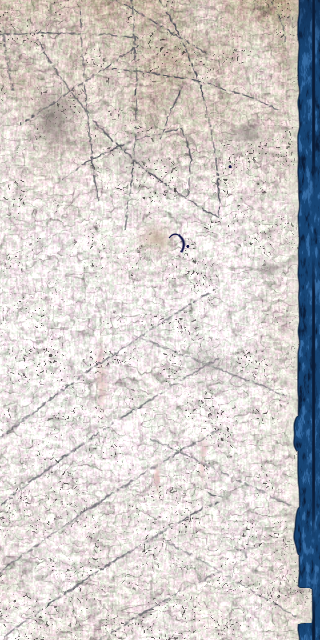
This texture is drawn by a Shadertoy shader. Its source:

```glsl
// Worn, creased paper board with pencil scratches and a blue cloth spine on the right.
#define PAPER vec3(0.965, 0.94, 0.937)
#define AGED vec3(0.73, 0.645, 0.55)
#define SHADE vec3(0.46, 0.43, 0.42)
#define PENCIL vec3(0.29, 0.3, 0.34)
#define CLOTH vec3(0.09, 0.27, 0.46)
#define CLOTH_DARK vec3(0.04, 0.11, 0.22)
#define CLOTH_LIGHT vec3(0.24, 0.46, 0.69)
#define INK vec3(0.06, 0.07, 0.28)
#define SPINE_X 0.932
#define CREASE 0.5
#define GRAIN 0.46

float hash(vec2 p) {
  vec3 q = fract(p.xyx * 0.1031);
  q += dot(q, q.yzx + 33.33);
  return fract((q.x + q.y) * q.z);
}

float noise(vec2 p) {
  vec2 i = floor(p), f = fract(p), e = vec2(0, 1);
  f *= f * (3.0 - 2.0 * f);
  return mix(mix(hash(i), hash(i + e.yx), f.x),
             mix(hash(i + e), hash(i + 1.0), f.x), f.y);
}

float fbm(vec2 p) {
  float sum = 0.0, amp = 0.53;
  for (int i = 0; i < 4; i++, amp *= 0.5) {
    sum += amp * noise(p);
    p = p * 2.03 + 17.3;
  }
  return sum;
}

vec2 jitter(vec2 p) { return vec2(noise(p), noise(p + 40.0)) - 0.5; }

// Thin line where noise crosses its middle value
float vein(vec2 p, float width) {
  return 1.0 - smoothstep(0.0, width, abs(noise(p) - 0.5));
}

// Soft ellipse: centre in xy, radii in zw
float blot(vec2 p, vec4 b) {
  vec2 q = (p - b.xy) / b.zw;
  return exp(-dot(q, q));
}

// Bowed line from xy to zw; bend pushes its middle to the left
float stroke(vec2 p, vec4 ends, float bend, float width) {
  vec2 d = ends.zw - ends.xy, q = p - ends.xy;
  float t = clamp(dot(q, d) / dot(d, d), 0.0, 1.0);
  vec2 curve = d * t + normalize(vec2(-d.y, d.x)) * bend * 4.0 * t * (1.0 - t);
  float aa = 0.5 / iResolution.x;
  return 1.0 - smoothstep(max(width * 0.3 - aa, 0.0), width + aa, length(q - curve));
}

float bulge(float y, float centre, float halfHeight) {
  float t = (y - centre) / halfHeight;
  return sqrt(max(0.0, 1.0 - t * t));
}

vec3 paper(vec2 p) {
  // Aging and broad mottling
  float cloud = fbm(p * vec2(6, 5));
  float age = 0.52 * smoothstep(1.2, 1.9, p.y) + 0.28 * smoothstep(1.86, 2.02, p.y)
            + 0.1 * smoothstep(0.5, 0.0, p.y) + 0.12 * smoothstep(0.76, 0.9, p.x);
  vec3 col = mix(PAPER, AGED, clamp(age * (0.4 + cloud) + 0.25 * (cloud - 0.45), 0.0, 1.0));

  // Woven creases, grain and specks
  vec2 w = p + 0.014 * jitter(p * 23.0) + 0.01 * jitter(p * 95.0);
  float crease = vein(w * vec2(24, 52), 0.11) * noise(p * 31.0)
               + 0.65 * vein(w * vec2(52, 24) + 9.0, 0.1) * noise(p * 27.0 + 5.0);
  float grain = 0.4 * noise(w * vec2(45, 120)) + 0.28 * noise(p * vec2(210, 50))
              + 0.32 * noise(p * 240.0);
  col = mix(col, SHADE, CREASE * crease) + GRAIN * (grain - 0.49);
  col += 0.07 * (noise(p * 130.0 + 7.0) - 0.5) * vec3(1, -1, 0.6);
  float speck = smoothstep(0.78, 0.95, noise(w * 190.0)) * smoothstep(0.4, 0.8, noise(p * 17.0));
  col = mix(col, SHADE * 0.4, 0.75 * speck);

  // Grey smudges, a tan spot and red streaks
  vec4 smudges[5] = vec4[5](vec4(0.17, 1.63, 0.06, 0.07), vec4(0.77, 1.58, 0.05, 0.025),
    vec4(0.845, 1.165, 0.045, 0.018), vec4(0.66, 0.87, 0.08, 0.06), vec4(0.42, 1.5, 0.07, 0.05));
  for (int i = 0; i < 5; i++)
    col = mix(col, SHADE, blot(w, smudges[i]) * (i < 3 ? 0.9 : 0.35) * cloud);
  col = mix(col, AGED, blot(w, vec4(0.485, 1.255, 0.045, 0.035)) * cloud);
  float red = blot(w, vec4(0.318, 0.84, 0.011, 0.11)) + blot(w, vec4(0.495, 0.51, 0.008, 0.05))
            + blot(w, vec4(0.633, 0.57, 0.008, 0.06));
  return mix(col, vec3(0.72, 0.4, 0.38), red * grain * cloud);
}

float scratches(vec2 p) {
  p += 0.006 * jitter(p * 30.0) + 0.006 * jitter(p * 120.0);
  // Crossing scratches in the upper part
  vec4 ends[11] = vec4[11](vec4(0, 1.89, 0.43, 1.883), vec4(0.065, 1.61, 0.43, 1.857),
    vec4(0.117, 1.875, 0.69, 1.318), vec4(0.25, 2, 0.307, 1.375), vec4(0.41, 2, 0.39, 1.284),
    vec4(0.365, 2, 0.65, 1.83), vec4(0.5, 2, 0.685, 1.323), vec4(0.35, 1.784, 0.87, 1.66),
    vec4(0.195, 1.44, 0.568, 1.596), vec4(0.568, 1.727, 0.5, 1.57), vec4(0.568, 1.596, 0.583, 1.388));
  float bends[11] = float[11](0.01, 0.0, -0.06, -0.01, 0.025, 0.0, 0.05, 0.025, 0.025, 0.0, 0.02);
  float mark = 0.7 * stroke(p, vec4(0.845, 2, 0.89, 1.87), 0.01, 0.003);
  mark = max(mark, 0.7 * stroke(p, vec4(0.008, 1.91, 0.04, 1.714), 0.0, 0.006));
  for (int i = 0; i < 11; i++)
    mark = max(mark, 0.85 * stroke(p, ends[i], bends[i], 0.0033));
  // Rising parallels and faint falling lines
  for (float k = 0.0; k < 5.0; k++) {
    mark = max(mark, 0.68 * stroke(p, vec4(0, 0.63 - 0.21 * k, 0.68, 1.1 - 0.222 * k), 0.015, 0.0045));
    if (k < 3.0) mark = max(mark, 0.5 * stroke(p,
      vec4(0.42 + 0.05 * k, 0.95 - 0.32 * k, 0.93, 0.75 - 0.34 * k), 0.0, 0.004));
  }
  // Loose squiggles at lower right
  float area = blot(p, vec4(0.72, 0.26, 0.1, 0.07)) + blot(p, vec4(0.665, 0.46, 0.03, 0.05));
  mark = max(mark, 0.7 * area * vein(p * vec2(24, 19), 0.06));
  // Broken pressure
  return mark * smoothstep(0.05, 0.65, noise(p * 125.0)) * (0.5 + 0.5 * noise(p * 14.0)) * 1.2;
}

vec3 cloth(vec2 p) {
  float weave = fbm(p * vec2(80, 28));
  vec3 col = mix(CLOTH_DARK, CLOTH, smoothstep(0.12, 0.45, weave));
  col = mix(col, CLOTH_LIGHT, 0.8 * smoothstep(0.53, 0.74, weave));
  float groove = 1.0 - smoothstep(0.002, 0.007, abs(p.x - 0.98));
  groove *= smoothstep(0.2, 0.5, noise(vec2(p.y * 7.0, 3)));
  return mix(col, CLOTH_DARK, max(groove, 0.4 * smoothstep(1.8, 2.0, p.y)));
}

void mainImage(out vec4 fragColor, in vec2 fragCoord) {
  vec2 p = fragCoord / iResolution.xy * vec2(1, 2);
  float px = 1.0 / iResolution.x;
  vec3 col = mix(paper(p), PENCIL, scratches(p));

  // Ink hook and dots
  float ink = stroke(p, vec4(0.53, 1.258, 0.563, 1.262), 0.008, 0.003);
  ink = max(ink, stroke(p, vec4(0.56, 1.264, 0.568, 1.215), 0.01, 0.006));
  float dots = min(length(p - vec2(0.587, 1.23)), length(p - vec2(0.719, 1.479)));
  col = mix(col, INK, max(ink, 1.0 - smoothstep(0.003, 0.003 + px, dots)));

  // Spine edge with bulges and a paper flap
  float edge = SPINE_X + 0.006 * (noise(vec2(p.y * 28.0, 1)) - 0.5);
  edge -= 0.016 * bulge(p.y, 0.645, 0.055) + 0.013 * bulge(p.y, 0.34, 0.075);
  float ragged = p.y + 0.012 * (noise(p * 45.0) - 0.5);
  edge += 0.042 * smoothstep(0.045, 0.055, ragged) * smoothstep(0.169, 0.159, ragged);
  float dist = p.x - edge;
  col = mix(col, vec3(0.86, 0.87, 0.8), 0.4 * smoothstep(-0.04, -0.008, dist));
  vec3 spine = mix(CLOTH_DARK, cloth(p), smoothstep(0.0, 0.007, dist));
  col = mix(col, spine, smoothstep(-px, px, dist));
  fragColor = vec4(clamp(col, 0.0, 1.0), 1);
}
```
